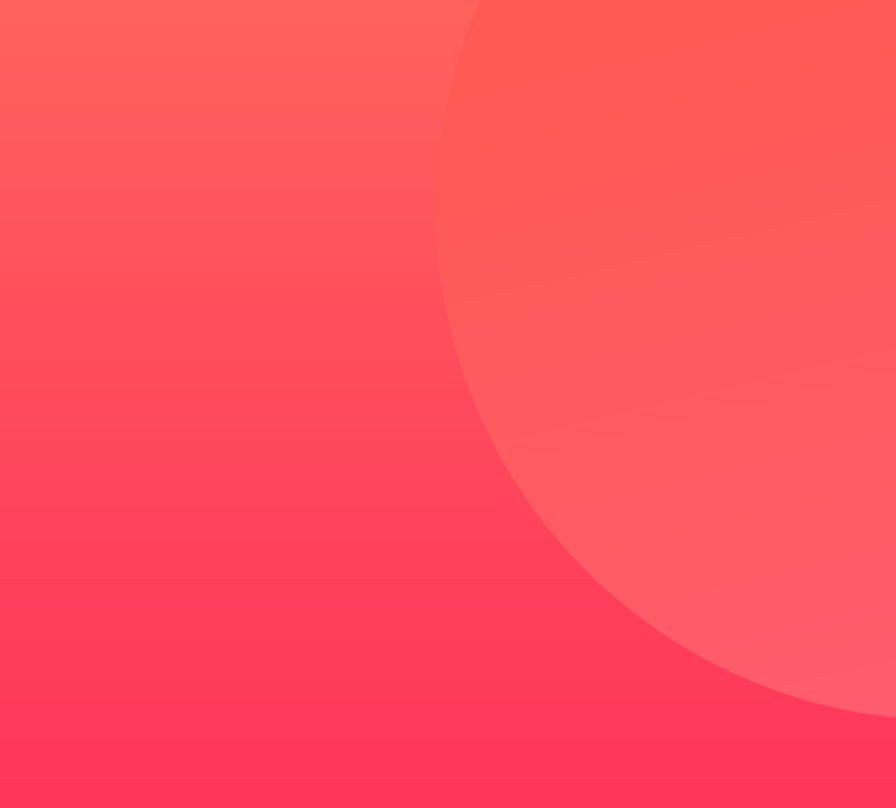
Write a Shadertoy shader that draws this background.

```glsl
// A warm coral-to-crimson backdrop with one large disc cut off by the right edge.
// The backdrop is a vertical gradient; the disc is a distance function filled
// with its own slightly tilted gradient, from coral to pink.

// Signed distance to a circle: negative inside.
float circleDistance(vec2 p, vec2 center, float radius) {
    return length(p - center) - radius;
}

// Vertical gradient, h = 0 at the bottom and 1 at the top.
vec3 backdropColor(float h) {
    vec3 crimson = vec3(1.0, 0.208, 0.349);
    vec3 rose = vec3(1.0, 0.288, 0.361);
    vec3 coral = vec3(1.0, 0.384, 0.365);
    return h < 0.5 ? mix(crimson, rose, h * 2.0) : mix(rose, coral, h * 2.0 - 1.0);
}

// Tilted gradient whose bands rise gently to the right.
vec3 discColor(vec2 p) {
    float t = clamp(1.0 - p.y + 0.24 * (p.x - 0.85), 0.0, 1.0);
    return mix(vec3(1.0, 0.349, 0.325), vec3(1.0, 0.361, 0.435), t);
}

void mainImage(out vec4 fragColor, in vec2 fragCoord) {
    // Canvas heights as units, measured from the lower left.
    vec2 p = fragCoord / iResolution.y;
    float pixel = 1.0 / iResolution.y;

    vec3 color = backdropColor(p.y);

    // Disc with a one-pixel smooth rim.
    float d = circleDistance(p, vec2(1.173, 0.742), 0.6335);
    color = mix(color, discColor(p), smoothstep(pixel, -pixel, d));

    fragColor = vec4(color, 1.0);
}
```
